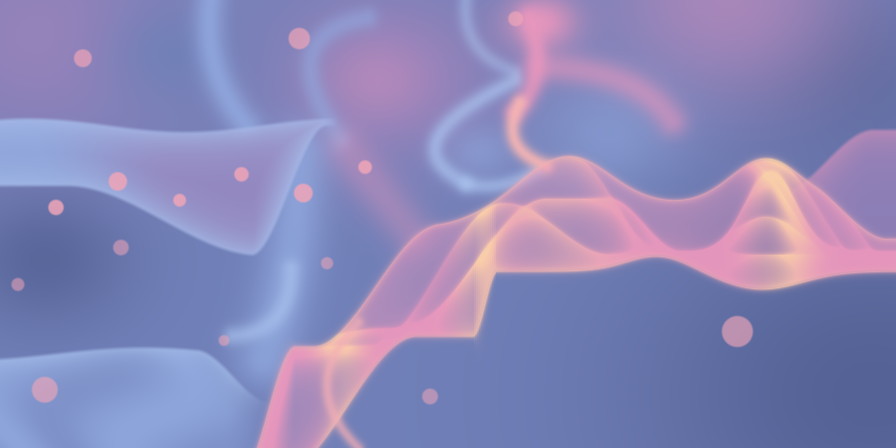
Reproduce this background procedurally as a WebGL 2 fragment shader.

```glsl
#version 300 es
precision highp float;
// Translucent pink ribbon and pale blue veils drifting over a hazy backdrop.
// Soft spots tint the haze, height curves bound the sheets, quadratic curves
// draw the wisps, and zigzag chains scatter the round lights.
#define NAVY vec3(.32, .37, .57)
#define BLUE vec3(.44, .5, .72)
#define SKY vec3(.57, .67, .88)
#define MIST vec3(.67, .77, .94)
#define MAUVE vec3(.6, .51, .73)
#define ROSE vec3(.92, .59, .74)
#define GOLD vec3(1, .82, .66)
#define RIBBON_ALPHA .5
#define RIM_WIDTH .005
#define FOLD_WIDTH .04

uniform vec2 u_resolution;
out vec4 fragColor;
vec2 p;    // canvas position, x 0..2, y 0..1
vec3 col;  // colour built up so far

float ramp(float a, float b) { return smoothstep(a, b, p.x); }
float bump(float c, float w) { float t = (p.x - c) / w; return exp(-t * t); }
float edge(float d) { return smoothstep(-.006, .006, d); }
float falloff(float d, float w) { return exp(-abs(d) / w); }

// Soft spot of colour, a little wider than tall.
void haze(vec3 c, float a, float x, float y, float r) {
  vec2 q = (p - vec2(x, y)) / vec2(r, r * .8);
  col = mix(col, c, a * exp(-dot(q, q)));
}

// Turns a height difference into an approximate distance.
float toDist(float f) {
  return f / (length(vec2(dFdx(f), dFdy(f))) * u_resolution.y + 1e-4);
}

// Soft stroke along a quadratic curve.
void wisp(vec3 c, float a, float w, vec2 A, vec2 B, vec2 C) {
  float d = 9.;
  vec2 u = A;
  for (int i = 1; i <= 14; i++) {
    float t = float(i) / 14.;
    vec2 v = mix(mix(A, B, t), mix(B, C, t), t), e = v - u, q = p - u;
    d = min(d, length(q - e * clamp(dot(q, e) / dot(e, e), 0., 1.)));
    u = v;
  }
  col = mix(col, c, a * exp(-d * d / (w * w)));
}

// Fold that is crisp above and fades slowly below.
float fold(float y) {
  float d = toDist(y - p.y);
  return falloff(d, d > 0. ? FOLD_WIDTH : RIM_WIDTH);
}

// Round lights marching by a step, every other one shifted up.
void chain(int n, vec2 start, vec2 stride, float zig, float grow, float r, float a) {
  for (int i = 0; i < n; i++) {
    float k = float(i);
    vec2 c = start + stride * k;
    c.y += mod(k, 2.) * (zig + grow * k);
    float size = r * (.9 + .2 * sin(k * 2.));
    col = mix(col, mix(ROSE, GOLD, .25), a * smoothstep(.003, -.003, length(p - c) - size));
  }
}

void backdrop() {
  col = BLUE;
  haze(NAVY, .9, 1.95, .12, .55);
  haze(NAVY, .6, 1.9, .85, .26);
  haze(MAUVE, .9, .1, .92, .34);
  haze(MAUVE, .95, .87, .83, .27);
  haze(ROSE, .3, .84, .82, .12);
  haze(mix(MAUVE, ROSE, .3), .85, 1.63, 1., .28);
  haze(SKY, .5, 1.36, .7, .16);
  haze(NAVY, .75, .1, .42, .19);
  haze(BLUE, .9, .39, .88, .15);
  wisp(SKY, .8, .035, vec2(.47, 1), vec2(.45, .84), vec2(.55, .72));
  wisp(SKY, .55, .025, vec2(.82, .96), vec2(.6, .92), vec2(.76, .69));
  wisp(ROSE, .35, .05, vec2(.77, .67), vec2(.84, .58), vec2(.92, .48));
}

void veils() {
  // column hanging behind the pointed sheet
  wisp(SKY, .75, .065, vec2(.67, .66), vec2(.66, .38), vec2(.59, .2));
  wisp(MIST, .6, .022, vec2(.65, .4), vec2(.65, .26), vec2(.52, .25));
  // pointed sheet
  float low = toDist(p.y - .585 + .155 * ramp(.15, .58) - .29 * ramp(.56, .73));
  float high = toDist(.72 + .015 * sin(p.x * 9. + 1.) - p.y);
  vec3 body = mix(SKY, MAUVE, .85 * ramp(.05, .4));
  body = mix(body, MIST, .8 * max(falloff(low, FOLD_WIDTH), falloff(high, FOLD_WIDTH)));
  col = mix(col, body, .85 * edge(min(low, high)) * ramp(.76, .72));
  // lower sheet with vertical folds
  float d = toDist(.21 + .014 * sin(p.x * 8. - 1.) - .1 * ramp(.44, .6) - p.y);
  float pleat = .75 + .25 * sin(p.x * 21. + 5. * p.y + 2. * sin(p.y * 14. + p.x * 6.));
  body = mix(mix(BLUE, SKY, pleat), MIST, .75 * falloff(d, .025));
  col = mix(col, body, .85 * edge(d) * ramp(.62, .5));
}

void plume() {
  haze(SKY, .5, 1.07, .66, .08);
  wisp(MIST, .45, .018, vec2(1.04, 1), vec2(1.03, .88), vec2(1.15, .84));
  wisp(MIST, .65, .02, vec2(1.15, .82), vec2(.86, .68), vec2(1.04, .59));
  wisp(MIST, .6, .018, vec2(1.04, .59), vec2(1.12, .57), vec2(1.2, .62));
  wisp(ROSE, .55, .035, vec2(1.2, .85), vec2(1.42, .85), vec2(1.5, .73));
  haze(ROSE, .9, 1.21, .95, .08);
  wisp(ROSE, .8, .024, vec2(1.18, .96), vec2(1.23, .83), vec2(1.15, .75));
  wisp(mix(ROSE, GOLD, .5), .9, .018, vec2(1.16, .77), vec2(1.11, .67), vec2(1.22, .63));
}

void ribbon() {
  // pale sheet behind the right end
  float back = toDist(.57 + .14 * ramp(1.74, 1.95) - p.y);
  float sheet = edge(back) * smoothstep(.36, .5, p.y) * ramp(1.72, 1.84);
  col = mix(col, mix(MAUVE, ROSE, .7 * falloff(back, FOLD_WIDTH)), .75 * sheet);
  // outer edges
  float climb = .285 * ramp(.54, .66) - .06;
  float top = climb + .27 * ramp(.7, .98) + .05 * ramp(.95, 1.2)
    + .105 * bump(1.27, .13) + .1 * bump(1.71, .11) - .08 * ramp(1.82, 1.98);
  float bottom = .31 * ramp(.62, .93) - .06 + .145 * ramp(1.055, 1.11)
    + .035 * bump(1.47, .1) - .04 * bump(1.7, .13);
  float dTop = toDist(top - p.y), dBottom = toDist(p.y - bottom);
  // inner folds
  float light = fold(climb + .04 * ramp(.6, .85) + .29 * ramp(.9, 1.22)
    - .12 * ramp(1.36, 1.52) + .18 * bump(1.72, .08));
  light += .8 * fold(climb + .32 * ramp(.83, 1.12) - .115 * ramp(1.13, 1.36));
  light += .7 * fold(top - .13 * ramp(1.28, 1.48)) * ramp(1.2, 1.3);
  for (float s = 1.66; s < 1.8; s += .06)
    light += .6 * fold(.645 - .24 * ramp(s, s + .22)) * ramp(1.62, 1.7);
  light += .8 * falloff(dBottom, FOLD_WIDTH) + .4 * falloff(dTop, FOLD_WIDTH);
  // warm places where the cloth faces the light
  float heat = bump(.76, .05) + bump(1.07, .05) + .6 * bump(1.24, .12) + bump(1.74, .06);
  vec3 glow = mix(ROSE, GOLD, min(heat * light * .7, 1.));
  float cover = min(RIBBON_ALPHA * (.7 + light), .95);
  col = mix(col, glow, edge(min(dTop, dBottom)) * cover);
  float rim = falloff(min(abs(dTop), abs(dBottom)), RIM_WIDTH);
  col = mix(col, mix(glow, GOLD, .3), .75 * rim);
  // curl at the lower end
  wisp(mix(ROSE, GOLD, .4), .7, .013, vec2(.8, .28), vec2(.66, .14), vec2(.8, 0));
}

void main() {
  p = gl_FragCoord.xy / u_resolution * vec2(2, 1);
  backdrop();
  veils();
  plume();
  ribbon();
  chain(6, vec2(.125, .537), vec2(.138, .008), .05, 0., .019, .85);
  chain(5, vec2(.04, .365), vec2(.23, -.0625), .1, .045, .016, .55);
  chain(3, vec2(.185, .87), vec2(.483, .044), 0., 0., .022, .7);
  chain(2, vec2(.1, .13), vec2(1.546, .13), 0., 0., .032, .65);
  fragColor = vec4(col, 1);
}
```
